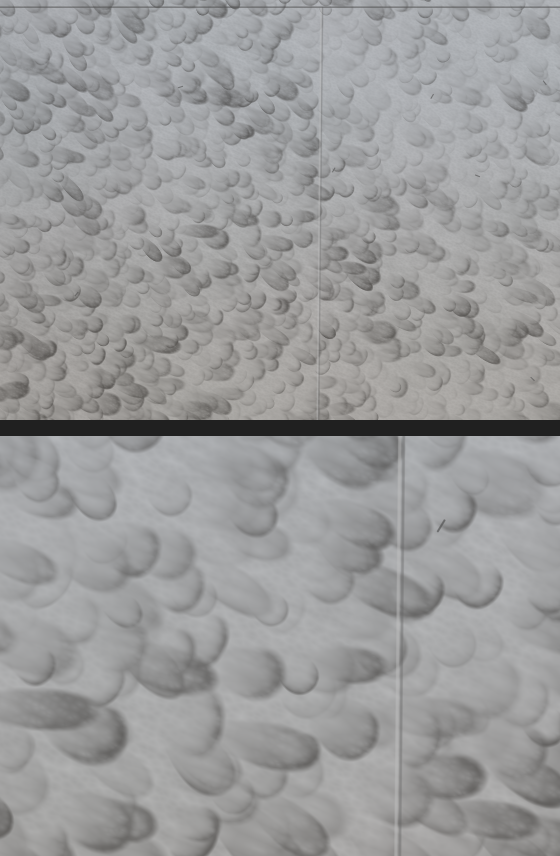
Top: the whole. Bottom: its middle third, enlarged.
Give the GLSL for this texture, as a WebGL 2 fragment shader.

```glsl
#version 300 es
precision highp float;

uniform vec2 u_resolution;
out vec4 outColor;

vec3 hash3(vec2 cell, float seed) {
  vec3 v = fract(vec3(cell.xyx + seed * 7.31) * vec3(0.1031, 0.1030, 0.0973));
  v += dot(v, v.yxz + 33.33);
  return fract((v.xxy + v.yzz) * v.zyx);
}

vec2 turn(vec2 p, float angle) {
  float c = cos(angle), s = sin(angle);
  return vec2(c * p.x + s * p.y, c * p.y - s * p.x);
}

// Distance to the nearest scattered point, about 0 to 1
float cellular(vec2 p, float seed) {
  vec2 cell = floor(p);
  float nearest = 2.0;
  for (int y = -1; y <= 1; y++)
    for (int x = -1; x <= 1; x++) {
      vec2 id = cell + vec2(x, y);
      nearest = min(nearest, length(id + hash3(id, seed).xy - p));
    }
  return nearest;
}

// Soft clouds from warped sines, about -1 to 1
float clouds(vec2 p, float frequency) {
  float sum = 0.0, gain = 0.5;
  for (int i = 0; i < 4; i++) {
    sum += gain * sin(p.x * frequency + 1.7 * sin(p.y * frequency * 0.8 + float(i)));
    p = turn(p, 1.1) + 0.37;
    frequency *= 1.8;
    gain *= 0.62;
  }
  return sum;
}

// Rounded dab with its tip along +x: x = coverage, y = darkness
vec2 dab(vec2 q, vec2 radii, float fill, float softness) {
  vec2 e = q / radii;
  e.y /= 1.0 + 0.28 * clamp(e.x, -1.0, 1.0);
  float r = length(e);
  float inside = 1.0 - smoothstep(1.0 - softness, 1.0 + softness, r);
  float facing = smoothstep(-0.1, 0.95, e.x / max(r, 0.001) - 0.25 * e.y);
  float rim = exp(-7.0 * max(0.95 - r, 0.0)) * facing;
  float body = smoothstep(-1.1, 0.7, e.x);
  return inside * vec2(smoothstep(-1.0, 0.1, e.x), 0.66 * rim + fill * body);
}

// One layer of jittered dabs laid over the existing ink
float dabLayer(float ink, vec2 p, float cellSize, float seed) {
  vec2 grid = p / cellSize + seed * vec2(0.37, 0.61);
  vec2 cell = floor(grid);
  for (int y = 1; y >= -1; y--)
    for (int x = -1; x <= 1; x++) {
      vec2 id = cell + vec2(x, y);
      vec3 place = hash3(id, seed), look = hash3(id, seed + 19.0);
      vec2 q = (grid - id - 0.1 - 0.8 * place.xy) * cellSize;
      float angle = mix(-0.26, -0.68, p.y) + 0.8 * (place.z - 0.5);
      vec2 radii = cellSize * vec2(mix(0.34, 0.78, look.x * look.x), mix(0.21, 0.36, look.y));
      float fill = mix(0.03, 0.34, look.x * look.x);
      vec2 mark = dab(turn(q, angle), radii, fill, mix(0.06, 0.2, place.z));
      float strength = mix(0.1, 1.0, look.z * look.z);
      ink = ink * (1.0 - 0.6 * mark.x * sqrt(strength)) + mark.y * strength;
    }
  return ink;
}

float lineMask(float offset, float halfWidth, float pixel) {
  return 1.0 - smoothstep(halfWidth - 0.5 * pixel, halfWidth + pixel, abs(offset));
}

// Sparse short scratches
float scratches(vec2 p, float cellSize, float pixel) {
  vec2 id = floor(p / cellSize);
  vec3 h = hash3(id, 53.0);
  vec2 q = turn(p - (id + 0.2 + 0.6 * h.xy) * cellSize, 6.3 * h.z);
  q.x -= clamp(q.x, -0.005, 0.005);
  return lineMask(length(q), 0.0006, pixel) * step(0.7, fract(h.z * 17.0));
}

void main() {
  float pixel = 1.0 / u_resolution.y;
  vec2 p = gl_FragCoord.xy * pixel;
  vec2 uv = gl_FragCoord.xy / u_resolution;
  vec2 along = turn(p, -0.42);

  // Paper: cool light from above, warmer below
  vec3 paper = mix(vec3(0.684, 0.674, 0.661), vec3(0.698, 0.711, 0.728), smoothstep(0.0, 0.9, uv.y));
  paper *= 1.0 - 0.04 * (1.0 - smoothstep(0.0, 0.4, uv.x));
  paper += 0.008 * clouds(p, 9.0) * vec3(1.0, 0.7, 0.8);

  // Graphite dabs, denser in drifting patches
  float ink = 0.0;
  for (int i = 0; i < 4; i++)
    ink = dabLayer(ink, p, 0.073 - 0.005 * float(i), float(i) + 1.0);
  float density = 0.98 + 0.6 * clouds(along * vec2(0.7, 1.2), 7.5);
  density *= 1.14 - 0.45 * smoothstep(0.5, 1.4, uv.x * 0.7 + uv.y * 0.8);
  density = clamp(density, 0.3, 1.7);
  float streak = cellular(along * vec2(26.0, 85.0), 3.0);
  float grain = cellular(along * vec2(120.0, 190.0), 8.0);
  ink *= density * (0.42 + 0.5 * streak + 0.65 * grain);
  ink += 0.05 * streak * density;
  ink = 0.54 * (1.0 - exp(-ink / 0.54));
  vec3 color = paper * (1.0 - ink * vec3(0.98, 1.0, 1.02));
  color += 0.035 * (grain - 0.5);

  // Panel seams and scratches
  float below = 1.0 - step(0.983, p.y);
  float seamX = uv.x - mix(0.569, 0.576, uv.y);
  color = mix(color, vec3(0.38), 0.4 * below * lineMask(seamX, 0.0006, pixel));
  color = mix(color, vec3(0.75), 0.5 * below * lineMask(seamX + 0.0024, 0.0007, pixel));
  color = mix(color, vec3(0.32), 0.75 * lineMask(p.y - 0.983, 0.0008, pixel));
  color = mix(color, vec3(0.3), 0.65 * scratches(p, 0.24, pixel));
  outColor = vec4(color, 1.0);
}
```
